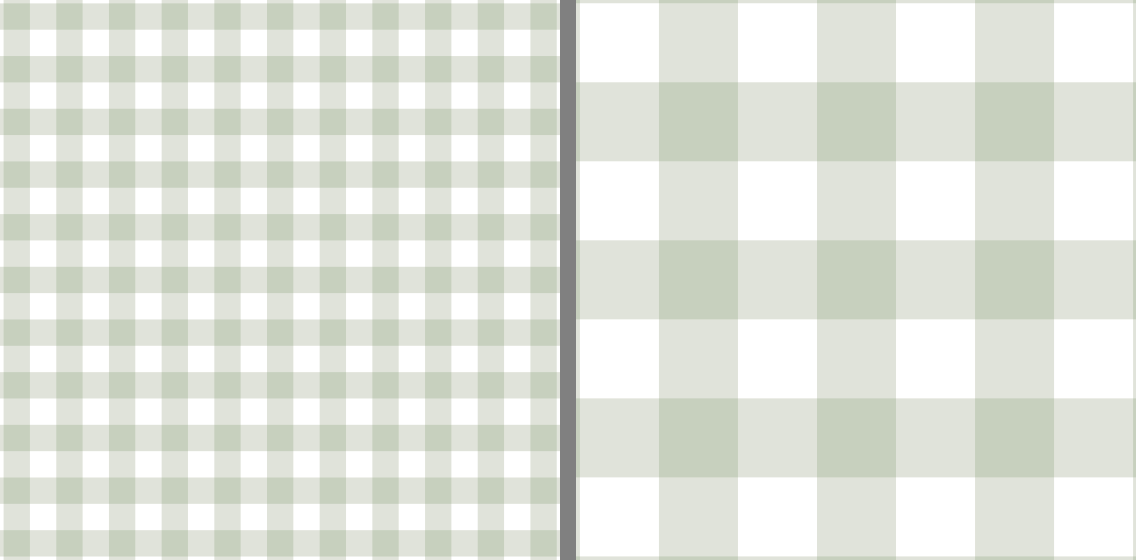
Left, the full canvas; right, a detail of the centre.
This pattern is drawn by a WebGL 1 fragment shader. Its source:

```glsl
precision mediump float;
// Gingham check: equal bands run down and across on white cloth,
// pale where a single band lies and darker where two bands cross.
// Each band is a distance to its nearest centre line, repeated with fract.

uniform vec2 u_resolution;

const float REPEATS = 10.63;    // band periods across the canvas
const float BAND_SHARE = 0.5;   // band width as a share of one period
const vec2 BAND_CENTER = vec2(0.5003, 0.5001); // centre of the middle bands

const vec3 CLOTH = vec3(1.0, 1.0, 1.0);
const vec3 SINGLE_BAND = vec3(0.880, 0.892, 0.855);
const vec3 CROSSING = vec3(0.780, 0.817, 0.745);

// Coverage of the vertical (x) and horizontal (y) bands, smoothed over one pixel.
vec2 bandCoverage(vec2 cell, float pixel) {
  vec2 fromCenter = abs(fract(cell + 0.5) - 0.5);
  vec2 edge = fromCenter - 0.5 * BAND_SHARE;
  return clamp(0.5 - edge / pixel, 0.0, 1.0);
}

void main() {
  float size = min(u_resolution.x, u_resolution.y);
  vec2 uv = (gl_FragCoord.xy - 0.5 * u_resolution) / size + 0.5;
  vec2 band = bandCoverage((uv - BAND_CENTER) * REPEATS, REPEATS / size);

  // Blend along each row type, then between the rows.
  vec3 openRow = mix(CLOTH, SINGLE_BAND, band.x);
  vec3 bandRow = mix(SINGLE_BAND, CROSSING, band.x);
  gl_FragColor = vec4(mix(openRow, bandRow, band.y), 1.0);
}
```
